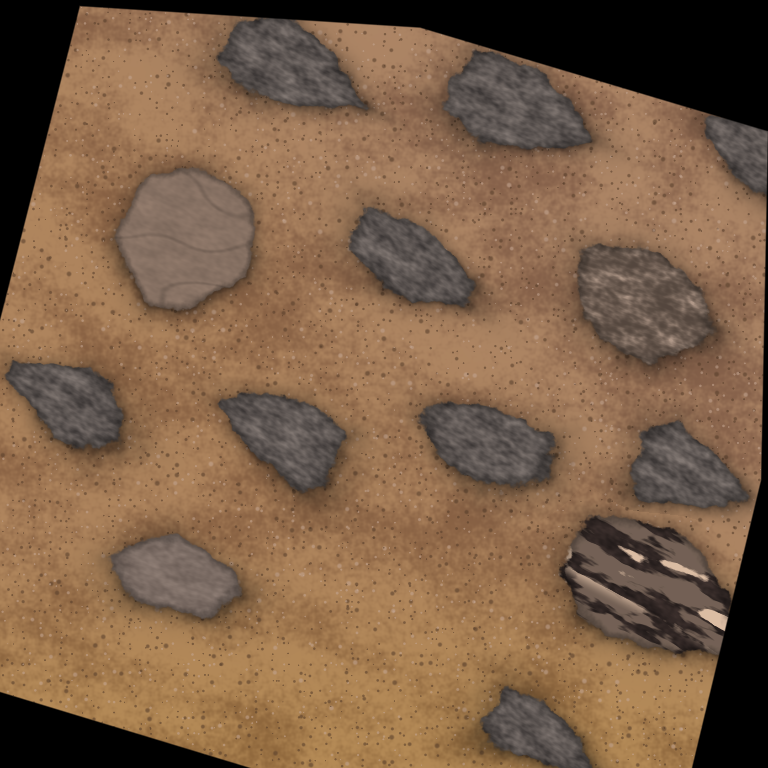
This texture is drawn by a Shadertoy shader. Its source:

```glsl
// Flat stones scattered on damp sand, inside a tilted panel on black.
// Stones are rounded, tapered polygons on a loose slanted lattice; sand and
// rock grain come from layered gradient noise plus small scattered specks.

#define SAND_LIGHT vec3(0.685, 0.520, 0.365)
#define SAND_DARK vec3(0.540, 0.385, 0.265)
#define SLATE_LIGHT vec3(0.510, 0.470, 0.450)
#define SLATE_DARK vec3(0.240, 0.220, 0.215)
#define PALE_ROCK vec3(0.530, 0.445, 0.390)
#define CREAM vec3(0.860, 0.740, 0.640)
#define STONE_SIZE vec2(0.105, 0.056)
#define STONE_ANGLE -0.45
#define EDGE_WOBBLE 0.006
#define SHADOW_REACH 0.011
#define SPECK_SHARE 0.22
#define TAU 6.2831853

float hash(vec2 p) {
    vec3 q = fract(p.xyx * 0.1031);
    q += dot(q, q.yzx + 33.33);
    return fract((q.x + q.y) * q.z);
}

float gradientDot(vec2 cell, vec2 offset) {
    float a = TAU * hash(cell);
    return dot(vec2(cos(a), sin(a)), offset);
}

float gnoise(vec2 p) {
    vec2 i = floor(p), f = p - i, e = vec2(1.0, 0.0);
    vec2 u = f * f * f * (f * (f * 6.0 - 15.0) + 10.0);
    return mix(mix(gradientDot(i, f), gradientDot(i + e, f - e), u.x),
               mix(gradientDot(i + e.yx, f - e.yx), gradientDot(i + 1.0, f - 1.0), u.x), u.y);
}

float fbm(vec2 p) {
    float sum = 0.0, amp = 1.0;
    for (int k = 0; k < 4; k++) {
        sum += amp * gnoise(p);
        p = p * 2.03 + 17.3;
        amp *= 0.55;
    }
    return sum;
}

vec2 toLocal(vec2 p, float a) {
    return vec2(cos(a) * p.x + sin(a) * p.y, cos(a) * p.y - sin(a) * p.x);
}

// Signed distance to a line; positive on the left of a to b
float leftOf(vec2 p, vec2 a, vec2 b) {
    vec2 d = normalize(b - a);
    return dot(p - a, vec2(-d.y, d.x));
}

float panel(vec2 p) {
    vec2 top = vec2(0.547, 0.964), corner = vec2(0.104, 0.992);
    vec2 right = vec2(1.0, 0.829), side = vec2(0.991, 0.375);
    float d = max(leftOf(p, corner, top), leftOf(p, top, right));
    d = max(d, max(leftOf(p, right, side), leftOf(p, side, vec2(0.901, 0.0))));
    d = max(d, leftOf(p, vec2(0.326, 0.0), vec2(0.0, 0.099)));
    return max(d, leftOf(p, vec2(0.0, 0.583), corner));
}

// Smooth maximum of seven half planes with uneven angles and radii
float stoneShape(vec2 q, float seed) {
    float sum = 0.0;
    for (float k = 0.0; k < 7.0; k++) {
        float a = (k + 0.7 * hash(vec2(k, seed))) * TAU / 7.0;
        float r = mix(0.70, 0.98, hash(vec2(k + 9.0, seed)));
        sum += exp(min(16.0 * (dot(q, vec2(cos(a), sin(a))) - r), 60.0));
    }
    return log(sum) / 16.0;
}

vec3 sandColour(vec2 p) {
    vec2 s = toLocal(p, -0.25);
    float grain = gnoise(p * 105.0) + 0.7 * gnoise(p * 210.0);
    float tone = 0.55 * fbm(s * vec2(3.0, 6.0)) + 0.4 * fbm(s * vec2(11.0, 17.0)) + 0.3 * grain;
    vec3 c = mix(SAND_DARK, SAND_LIGHT, smoothstep(-0.55, 0.32, tone));
    c += vec3(0.02, 0.02, -0.03) * (1.0 - smoothstep(0.0, 0.35, p.y));
    c += vec3(-0.01, 0.0, 0.03) * smoothstep(0.7, 1.5, p.x + p.y);
    // Dark and pale specks at two sizes
    for (float k = 0.0; k < 2.0; k++) {
        vec2 g = p * (85.0 + 60.0 * k) + 31.0 * k, id = floor(g);
        vec2 centre = 0.3 + 0.4 * vec2(hash(id), hash(id + 71.0));
        float r = mix(0.12, 0.3, hash(id + 23.0));
        float dot1 = 1.0 - smoothstep(r * 0.4, r * 1.3, length(g - id - centre));
        dot1 *= step(hash(id + 47.0), SPECK_SHARE);
        vec3 tint = hash(id + 5.0) < 0.65 ? SAND_DARK * 0.65 : vec3(0.76, 0.64, 0.56);
        c = mix(c, tint, 0.6 * dot1);
    }
    return c;
}

// Kinds: 0 slate, 1 smooth pale, 2 mottled brown, 3 streaked, 4 light grey
vec3 stoneColour(vec2 l, int kind, float seed) {
    float veins = fbm(l * vec2(24.0, 55.0) + seed * 7.0);
    float fine = gnoise(l * vec2(110.0, 180.0) + seed);
    float tone = clamp(0.48 + 0.55 * veins + 0.4 * fine, 0.0, 1.0);
    vec3 slate = mix(SLATE_DARK, SLATE_LIGHT, tone);
    if (kind == 1) {
        float layer = abs(gnoise(l * vec2(7.0, 14.0) + seed));
        return PALE_ROCK * (0.92 + 0.16 * tone - 0.12 * (1.0 - smoothstep(0.0, 0.05, layer)));
    }
    if (kind == 2) return mix(PALE_ROCK * 0.62, vec3(0.66, 0.57, 0.51), tone * tone * 1.1);
    if (kind == 3) {
        float band = fbm(l * vec2(11.0, 38.0) + 3.0);
        vec3 c = mix(slate * vec3(0.5, 0.43, 0.42), PALE_ROCK * 0.85, smoothstep(-0.15, 0.1, band));
        float streak = gnoise(l * vec2(9.0, 34.0) + 11.5) + 0.12 * veins;
        return mix(c, CREAM, smoothstep(0.14, 0.2, streak) * smoothstep(-0.035, -0.01, l.y));
    }
    return kind == 4 ? mix(slate, vec3(0.60, 0.51, 0.46), 0.5) : slate;
}

void mainImage(out vec4 fragColor, in vec2 fragCoord) {
    vec2 p = fragCoord / iResolution.xy;
    float px = 1.0 / min(iResolution.x, iResolution.y);
    float nearest = 1.0, nearSeed = 0.0;
    int nearKind = 0;
    vec2 nearLocal = vec2(0.0), nearRel = vec2(0.0);
    float wobble = EDGE_WOBBLE * fbm(p * 38.0);

    // Find the nearest stone on the slanted lattice, leaving a few gaps
    for (int j = 0; j < 5; j++) for (int i = 0; i < 4; i++) {
        if ((i == 3 && j != 2) || (j == 3 && i == 1) || (j == 4 && i != 1)) continue;
        float row = float(j), col = float(i), seed = row * 5.0 + col + 2.0;
        vec2 pitch = vec2(j == 2 ? 0.27 : 0.31, 0.02 * row - 0.07);
        vec2 centre = vec2(0.08 + 0.15 * abs(row - 2.0), 0.915 - 0.22 * row) + col * pitch;
        centre += 0.03 * (vec2(hash(vec2(seed, 3.0)), hash(vec2(seed, 8.0))) - 0.5);
        vec2 rel = p - centre;
        if (length(rel) > 0.23) continue;

        int kind = j == 1 && i == 0 ? 1 : j == 1 && i == 2 ? 2 : j == 3 ? (i == 2 ? 3 : 4) : 0;
        vec2 size = STONE_SIZE * mix(0.85, 1.08, hash(vec2(seed, 14.0)));
        if (kind == 1) size = vec2(0.105, 0.110);
        if (kind == 2) size = vec2(0.125, 0.074);
        if (kind == 3) size = vec2(0.140, 0.085);
        vec2 l = toLocal(rel, STONE_ANGLE + 0.5 * (hash(vec2(seed, 19.0)) - 0.5));
        vec2 q = l / size;
        float taper = kind == 0 ? 0.45 * sign(hash(vec2(seed, 27.0)) - 0.5) : 0.1;
        q.y /= 1.0 - taper * clamp(q.x, -1.0, 1.0);
        float d = stoneShape(q, seed) * size.y + wobble;
        if (d < nearest) {
            nearest = d; nearSeed = seed; nearKind = kind; nearLocal = l; nearRel = rel;
        }
    }

    // Sand with a soft contact shadow, heavier below each stone
    vec3 colour = sandColour(p);
    float below = 0.28 + 0.22 * smoothstep(-0.03, 0.03, -nearRel.y);
    colour *= 1.0 - below * exp(-max(nearest, 0.0) / SHADOW_REACH);

    // Stone face with a darkened rim
    vec3 rock = stoneColour(nearLocal, nearKind, nearSeed);
    rock *= mix(0.72, 1.0, smoothstep(0.0, 0.010, -nearest));
    colour = mix(rock, colour, smoothstep(-1.2 * px, 1.2 * px, nearest));

    colour *= 1.0 - smoothstep(-px, px, panel(p));
    fragColor = vec4(colour, 1.0);
}
```
